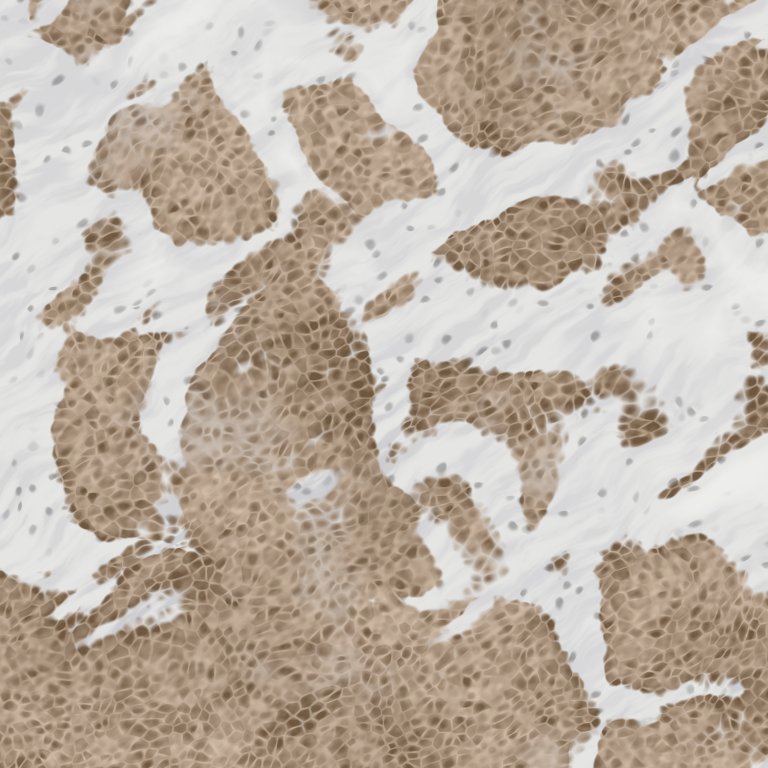
This texture is drawn by a WebGL 2 fragment shader. Its source:

```glsl
#version 300 es
precision highp float;
// Stained tissue section: packed brown cells in lobes, split by pale ragged stroma.

uniform vec2 u_resolution;
out vec4 fragColor;

const float LOBES = 3.5;          // lobes across the canvas
const float CELLS = 62.0;         // cells across the canvas
const float GAP_MIN = -0.014;     // half width of closed seams
const float GAP_MAX = 0.062;      // half width of open seams
const float RAGGED = 0.030;       // roughness of the seam edges
const float EDGE = 0.0035;        // softness of the seam edges
const float GRAIN = 0.55;         // fine mottling of the cells
const float TILT = 0.62;          // main direction of fibres, radians
const vec3 PALE_CELL = vec3(0.80, 0.72, 0.64);
const vec3 STAIN = vec3(0.24, 0.25, 0.26);   // removed by full staining
const vec3 STROMA = vec3(0.87, 0.87, 0.87);
const vec3 GLASS = vec3(0.93, 0.93, 0.92);
const vec3 FIBRE = vec3(0.79, 0.79, 0.81);
const vec3 HAZE = vec3(0.80, 0.77, 0.75);

vec2 hash2(vec2 p) {
  vec3 q = fract(vec3(p.xyx) * vec3(0.1031, 0.1030, 0.0973));
  q += dot(q, q.yzx + 33.33);
  return fract((q.xx + q.yz) * q.zy);
}

float noise(vec2 p) {
  vec2 i = floor(p), f = fract(p);
  f = f * f * (3.0 - 2.0 * f);
  float low = mix(hash2(i).x, hash2(i + vec2(1, 0)).x, f.x);
  float high = mix(hash2(i + vec2(0, 1)).x, hash2(i + vec2(1, 1)).x, f.x);
  return mix(low, high, f.y);
}

float fbm(vec2 p) {
  float sum = 0.0, amp = 0.5;
  for (int i = 0; i < 4; i++) {
    sum += amp * noise(p);
    p = mat2(1.6, 1.2, -1.2, 1.6) * p + 7.3;
    amp *= 0.5;
  }
  return sum / 0.9375;
}

mat2 rotation(float a) {
  return mat2(cos(a), -sin(a), sin(a), cos(a));
}

// Nearest distance, second nearest distance, and two random values of the cell.
vec4 voronoi(vec2 p) {
  vec2 base = floor(p), id = base;
  float nearest = 9.0, second = 9.0;
  for (int y = -1; y <= 1; y++) {
    for (int x = -1; x <= 1; x++) {
      vec2 c = base + vec2(x, y);
      float d = length(c + 0.1 + 0.8 * hash2(c) - p);
      if (d < nearest) {
        second = nearest;
        nearest = d;
        id = c;
      } else {
        second = min(second, d);
      }
    }
  }
  return vec4(nearest, second, hash2(id + 71.0));
}

// Signed distance to the stroma: positive in cells. y holds the local seam width.
vec2 tissue(vec2 p) {
  vec2 bend = vec2(fbm(p * 4.5 + 3.0), fbm(p * 4.5 + 19.0)) - 0.5;
  vec4 lobe = voronoi((p + 0.20 * bend) * LOBES + 5.0);
  float opening = smoothstep(0.28, 0.88, noise(p * 2.7 + 11.0));
  float width = mix(GAP_MIN, GAP_MAX, opening);
  float d = 0.5 * (lobe.y - lobe.x) / LOBES - width;
  d += RAGGED * (fbm(p * 20.0) - 0.5);

  // Thin slits inside lobes, and islands of cells inside stroma.
  vec2 along = rotation(TILT) * (p + 0.08 * bend);
  float slit = noise(along * vec2(11.0, 34.0) + 40.0);
  float loose = smoothstep(0.45, 0.75, noise(p * 5.0 + 31.0));
  d = min(d, 0.05 * (1.06 - slit - 0.30 * loose));
  float island = noise(along * vec2(12.0, 25.0) + 90.0);
  return vec2(max(d, 0.06 * (island - 0.83)), width);
}

void main() {
  vec2 p = gl_FragCoord.xy / u_resolution.y;
  vec2 along = rotation(TILT) * p;

  // Cells, slightly stretched along the fibres
  vec2 sway = vec2(fbm(p * 9.0), fbm(p * 9.0 + 50.0)) - 0.5;
  vec4 cell = voronoi((along + 0.05 * sway) * CELLS * vec2(0.88, 1.13));
  float body = smoothstep(0.0, 0.30, cell.y - cell.x);
  float nucleus = body * (1.0 - smoothstep(0.14, 0.52, cell.x));

  // Seams follow the round outlines of the cells
  vec2 region = tissue(p);
  float depth = region.x + 0.007 * (0.42 - cell.x);
  float mask = smoothstep(-EDGE, EDGE, depth);

  // Amount of brown stain
  float rim = exp(-max(depth, 0.0) / 0.016) * smoothstep(0.25, 0.7, noise(p * 8.0 + 60.0));
  float stain = 0.30 + 0.14 * body + 0.55 * body * (cell.z - 0.5);
  stain += nucleus * (0.12 + 0.62 * cell.w * cell.w);
  stain += GRAIN * (noise(along * vec2(120.0, 165.0)) - 0.5);
  stain += 0.55 * (fbm(p * 6.0 + 23.0) - 0.5);
  stain += rim * (0.20 + 0.55 * body);
  vec3 cells = PALE_CELL - STAIN * clamp(stain, -0.25, 1.5);

  // Greyish thinning of the cells in places
  float thin = smoothstep(0.56, 0.80, fbm(p * 7.0 + 77.0)) * (1.0 - 0.6 * nucleus);
  cells = mix(cells, HAZE, 0.6 * thin);

  // Stroma: clear glass in wide parts, bluish fibres in narrow ones
  float streak = fbm((along + 0.06 * sway) * vec2(16.0, 75.0));
  float bare = smoothstep(0.0, 0.045, -depth) * smoothstep(0.3, 0.7, noise(p * 3.0 + 8.0));
  vec3 ground = mix(STROMA, GLASS, max(bare, 0.45 * smoothstep(0.4, 0.7, streak)));
  float narrow = 1.0 - smoothstep(0.0, 0.035, region.y);
  float fibre = (1.0 - smoothstep(0.30, 0.52, streak)) * (0.35 + 0.5 * narrow);
  ground = mix(ground, FIBRE, fibre * (1.0 - 0.8 * bare));
  ground -= 0.22 * nucleus * smoothstep(0.86, 0.95, cell.z) * (1.0 - bare);

  fragColor = vec4(mix(ground, cells, mask), 1.0);
}
```
